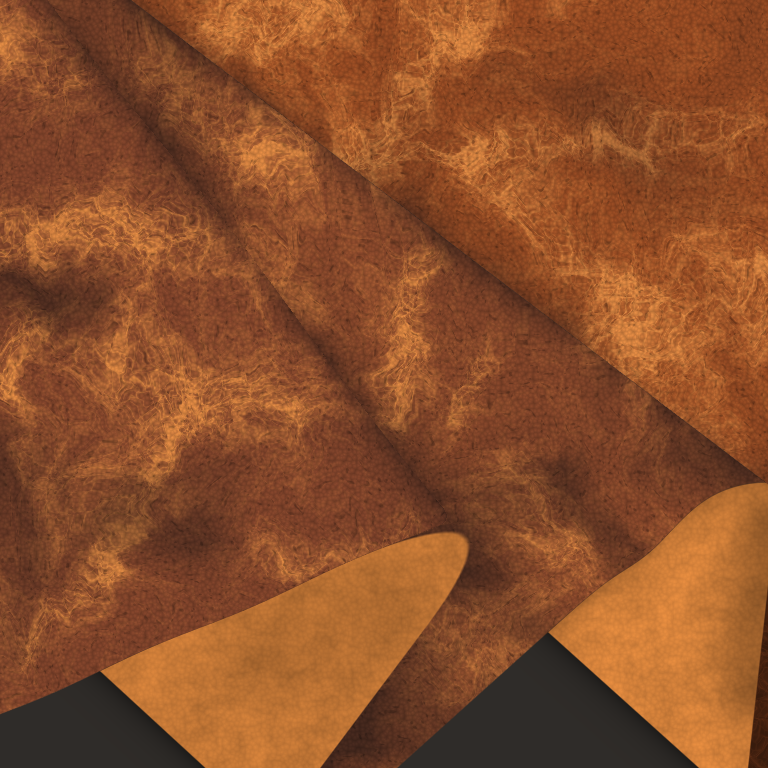
Give the GLSL for this texture, as a WebGL 1 fragment shader.

```glsl
precision highp float;
// Overlapping sheets of waxed brown leather, rolled along two diagonal folds,
// with suede undersides turned out over a dark floor. Outlines are distance
// functions; creases are warped cellular noise, mottling is layered sines.
#define TAN vec3(0.80, 0.49, 0.24)
#define DARK vec3(0.22, 0.13, 0.10)
#define LEFT_BASE vec3(0.47, 0.245, 0.155)
#define MIDDLE_BASE vec3(0.50, 0.26, 0.155)
#define BACK_BASE vec3(0.55, 0.27, 0.125)
#define SUEDE vec3(0.78, 0.475, 0.215)
#define FLOOR vec3(0.185, 0.172, 0.160)
#define CREASE_SCALE 11.0
#define GRAIN_SCALE 190.0
#define WARP 0.026

uniform vec2 u_resolution;

vec2 hash2(vec2 p) {
  return fract(sin(vec2(dot(p, vec2(127.1, 311.7)), dot(p, vec2(269.5, 183.3)))) * 43758.5);
}

// Distances to the nearest and second nearest cell points
vec2 cells(vec2 p) {
  vec2 id = floor(p), f = fract(p), near = vec2(8.0);
  for (int j = -1; j <= 1; j++)
    for (int i = -1; i <= 1; i++) {
      vec2 o = vec2(float(i), float(j));
      float d = length(o + hash2(id + o) - f);
      near = d < near.x ? vec2(d, near.x) : vec2(near.x, min(near.y, d));
    }
  return near;
}

float waves(vec2 p) {
  float sum = 0.0, amp = 0.5;
  for (int i = 0; i < 5; i++) {
    p = mat2(0.8, 0.6, -0.6, 0.8) * p * 1.75 + 1.7;
    p += 0.6 * sin(p.yx * 1.1);
    sum += amp * sin(p.x + sin(p.y * 1.3));
    amp *= 0.65;
  }
  return sum;
}

float smoothMax(float a, float b, float k) {
  float h = max(k - abs(a - b), 0.0);
  return max(a, b) + h * h / (4.0 * k);
}

// Soft glow around a segment
float streak(vec2 p, vec2 a, vec2 b, float width) {
  vec2 ab = b - a, ap = p - a;
  float d = length(ap - ab * clamp(dot(ap, ab) / dot(ab, ab), 0.0, 1.0));
  return exp(-d * d / (width * width));
}

float cover(float d) {
  float soft = 0.9 / u_resolution.y;
  return 1.0 - smoothstep(-soft, soft, d);
}

// Crease, mottle and grain strengths
vec3 hide(vec2 p, vec2 q) {
  float crease = 0.0, amp = 0.42, scale = CREASE_SCALE;
  for (int i = 0; i < 4; i++) {
    vec2 c = cells(q * scale + float(i) * 7.3);
    crease += amp * (1.0 - smoothstep(0.0, 0.27, c.y - c.x));
    scale *= 2.1;
    amp *= 0.9;
  }
  float pores = 1.0 - smoothstep(0.08, 0.2, cells(q * 70.0).x);
  return vec3(crease, waves(q * 6.0 + 3.0), cells(p * GRAIN_SCALE).x + 0.6 * pores);
}

vec3 leather(vec3 tex, vec3 base, float glow, float dark) {
  glow += 0.35 * smoothstep(0.0, 0.7, tex.y);
  float light = glow * (0.24 + 0.85 * tex.x) + 0.22 * tex.x + 0.12 * tex.y - 0.05;
  vec3 col = mix(base, TAN, clamp(light, 0.0, 1.0));
  col = mix(col, DARK, clamp(dark * (0.75 - 0.35 * tex.y) - 0.12 * tex.y, 0.0, 0.9));
  return col * (1.15 - 0.28 * tex.z);
}

void main() {
  vec2 p = gl_FragCoord.xy / u_resolution;

  // Fold lines, hems and turned flaps
  float foldL = (p.y - 1.0 + 1.29 * (p.x - 0.065)) / 1.632 + 0.003 * sin(p.x * 16.0);
  float foldM = (p.y - 1.0 + 0.76 * (p.x - 0.17)) / 1.256;
  float hemL = (p.y - 0.07 - 0.433 * p.x) / 1.09 + 0.002 * sin(p.x * 24.0);
  float rim = -smoothMax(-0.9 * (p.x - 0.517), -0.372, 0.06);
  rim -= 0.015 * exp(-pow((p.x - 0.85) / 0.05, 2.0));
  float hemM = (rim - p.y) * 0.74;
  float left = smoothMax(foldL, -hemL, 0.02);
  float middle = max(max(foldM, hemM), min(0.3 - p.x, 0.16 - p.y));
  float flapL = smoothMax(hemL, (p.x - 0.417 - 0.75 * p.y) * 0.8, 0.114);
  flapL = max(flapL, (0.12 - p.y - 0.92 * (p.x - 0.137)) / 1.36);
  float flapR = max(-hemM, (0.177 - p.y - 0.9 * (p.x - 0.7135)) / 1.345);
  float sideR = 0.974 + 0.11 * p.y - p.x;

  // Each sheet has its own surface pattern
  float sheet = left < 0.0 ? 0.0 : (foldM < 0.0 ? 1.0 : 2.0);
  vec2 s = p + sheet * vec2(3.7, 1.9);
  vec2 bend = WARP * vec2(waves(s * 9.0), waves(s * 9.0 + 40.0));
  vec3 tex = hide(s, s + bend);
  vec2 q = p + bend;

  // Floor and suede
  float fuzz = cells(p * 170.0).x + 0.5 * waves(p * 22.0) + 0.4 * waves(p * 60.0);
  vec3 suede = SUEDE * (1.06 - 0.11 * fuzz);
  vec3 col = FLOOR * (1.0 - 0.4 * exp(-max(min(flapL, flapR), 0.0) / 0.015));
  float dusk = streak(p, vec2(1.0, 0.31), vec2(0.985, 0.1), 0.05);
  float lip = 0.2 * exp(-max(hemM, 0.0) / 0.012);
  col = mix(col, suede * (1.05 - 0.3 * dusk - lip), cover(flapR));
  col = mix(col, vec3(0.27, 0.13, 0.06) * (0.8 + 0.4 * tex.x), cover(max(sideR, max(-hemM, p.y - 0.24))));

  // Back sheet
  float glow = streak(q, vec2(0.45, 0.795), vec2(0.85, 0.80), 0.020)
    + streak(q, vec2(0.46, 0.79), vec2(0.62, 0.97), 0.035)
    + 0.7 * streak(q, vec2(0.30, 0.95), vec2(0.42, 0.99), 0.05)
    + 0.7 * streak(q, vec2(0.62, 0.78), vec2(0.78, 0.64), 0.04)
    + 0.6 * streak(q, vec2(0.80, 0.58), vec2(0.98, 0.60), 0.07)
    + 0.7 * streak(q, vec2(0.80, 0.84), vec2(0.97, 0.83), 0.035);
  float dark = 0.5 * exp(-max(foldM, 0.0) / 0.03)
    + 0.3 * streak(q, vec2(0.68, 0.89), vec2(0.92, 0.74), 0.06);
  col = mix(col, leather(tex, BACK_BASE, glow, dark), cover(-foldM));

  // Middle roll, shaded by the left one
  glow = streak(q, vec2(0.54, 0.67), vec2(0.52, 0.48), 0.035)
    + 0.8 * streak(q, vec2(0.64, 0.54), vec2(0.60, 0.45), 0.025)
    + 0.7 * streak(q, vec2(0.66, 0.36), vec2(0.72, 0.30), 0.04)
    + 0.7 * streak(q, vec2(0.20, 0.93), vec2(0.35, 0.78), 0.05);
  dark = 0.8 * exp(min(foldM, 0.0) / 0.022) + 0.65 * exp(-max(foldL, 0.0) / 0.035)
    + 0.55 * exp(-max(flapL, 0.0) / 0.035)
    + 0.55 * streak(q, vec2(0.72, 0.38), vec2(0.81, 0.29), 0.03)
    + 0.5 * streak(q, vec2(0.86, 0.43), vec2(0.96, 0.39), 0.04)
    + 0.6 * streak(q, vec2(0.46, 0.04), vec2(0.47, 0.06), 0.025);
  col = mix(col, leather(tex, MIDDLE_BASE, glow, dark), cover(middle));

  // Left flap and roll
  float shade = streak(p, vec2(0.36, 0.13), vec2(0.50, 0.22), 0.07);
  col = mix(col, suede * (0.98 - 0.12 * shade), cover(flapL));
  glow = streak(q, vec2(0.0, 0.68), vec2(0.22, 0.69), 0.05)
    + streak(q, vec2(0.0, 0.50), vec2(0.05, 0.56), 0.035)
    + 0.8 * streak(q, vec2(0.14, 0.53), vec2(0.38, 0.44), 0.045)
    + 0.8 * streak(q, vec2(0.22, 0.44), vec2(0.15, 0.26), 0.022)
    + 0.8 * streak(q, vec2(0.03, 0.16), vec2(0.16, 0.26), 0.025)
    + 0.6 * streak(q, vec2(0.36, 0.25), vec2(0.53, 0.32), 0.02)
    + 0.6 * streak(q, vec2(0.0, 0.95), vec2(0.08, 0.90), 0.05);
  dark = 0.75 * exp(min(foldL, 0.0) / 0.018)
    + 0.55 * streak(q, vec2(0.02, 0.61), vec2(0.10, 0.59), 0.04)
    + 0.75 * streak(q, vec2(0.0, 0.38), vec2(0.26, 0.33), 0.06)
    + 0.5 * streak(q, vec2(0.0, 0.22), vec2(0.05, 0.28), 0.06);
  col = mix(col, leather(tex, LEFT_BASE, glow, dark), cover(left));

  gl_FragColor = vec4(col, 1.0);
}
```
